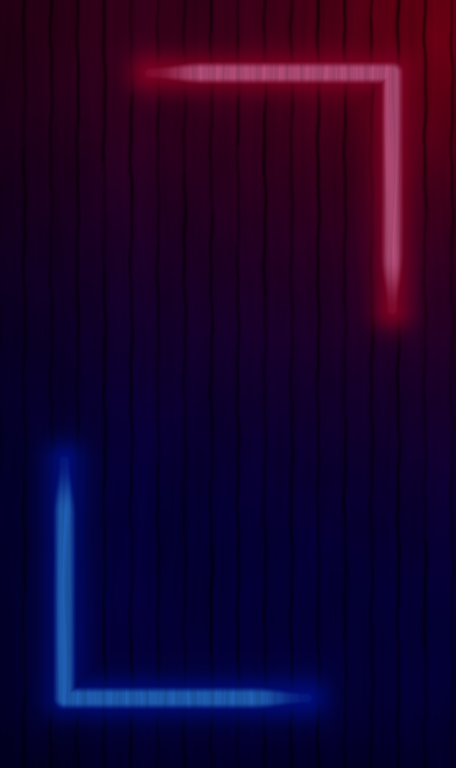
A WebGL 1 fragment shader for this background:

```glsl
precision highp float;
uniform vec2 u_resolution;

float hash(vec2 p) {
  return fract(sin(dot(p, vec2(12.99, 78.23))) * 4375.85);
}

// Distance to the nearest of scattered cell points
float cellular(vec2 p) {
  vec2 cell = floor(p);
  float nearest = 1.0;
  for (int j = -1; j <= 1; j++) {
    for (int i = -1; i <= 1; i++) {
      vec2 c = cell + vec2(float(i), float(j));
      vec2 seed = c + vec2(hash(c), hash(c + 31.7));
      nearest = min(nearest, length(seed - p));
    }
  }
  return nearest;
}

// Fine vertical wood fibres, about -1 to 1
float woodGrain(vec2 p) {
  float bend = 0.002 * sin(p.y * 23.0 + 4.0 * sin(p.x * 31.0));
  float sum = 0.0;
  float weight = 0.5;
  float freq = 310.0;
  for (int i = 0; i < 4; i++) {
    sum += weight * sin((p.x + bend) * freq + 2.0 * sin(p.y * 9.0 + float(i)));
    freq *= 1.73;
    weight *= 0.65;
  }
  return sum;
}

// Brightness of the boards, with dark uneven seams
float planks(vec2 p) {
  float wobble = 0.0009 * sin(p.y * 41.0) + 0.0006 * sin(p.y * 97.0 + p.x * 40.0);
  float board = (p.x + wobble + 0.003) / 0.0348;
  float seamId = floor(board + 0.5);
  float seamDist = abs(board - seamId);
  float strength = 0.3 + 0.3 * hash(vec2(seamId, floor(p.y * 7.0 + seamId * 0.37)));
  float seam = strength * exp(-seamDist * seamDist * 190.0);
  float tone = 0.94 + 0.1 * hash(vec2(floor(board), 5.0));
  float stains = 0.16 * (cellular(p * vec2(17.0, 9.0)) - 0.45);
  return (tone + stains + 0.05 * woodGrain(p)) * (1.0 - seam);
}

// Tube from corner to tip: x is the distance, y the taper near the tip
vec2 tube(vec2 p, vec2 corner, vec2 tip) {
  vec2 axis = tip - corner;
  float along = clamp(dot(p - corner, axis) / dot(axis, axis), 0.0, 1.0);
  float d = length(p - corner - axis * along);
  return vec2(d, smoothstep(0.0, 0.07, (1.0 - along) * length(axis)));
}

float coreLight(vec2 t) {
  float halfWidth = mix(0.006, 0.0115, t.y);
  return mix(0.15, 1.0, t.y) * (1.0 - smoothstep(halfWidth * 0.45, halfWidth * 1.4, t.x));
}

// Two tubes meeting at a corner, with halo, glow and bright core
vec3 neonCorner(vec3 col, vec2 p, vec2 corner, vec2 tipA, vec2 tipB, vec3 glow, vec3 core) {
  vec2 a = tube(p, corner, tipA);
  vec2 b = tube(p, corner, tipB);
  float d = min(a.x, b.x);
  float grain = woodGrain(p);
  col += glow * 0.09 * exp(-d / 0.055);
  col = mix(col, glow, 0.92 * exp(-d * d / 0.00075));
  float light = max(coreLight(a), coreLight(b));
  return mix(col, core * (1.0 + 0.1 * grain), light * 0.95);
}

void main() {
  // Canvas height is one unit, width is 0.594
  vec2 p = gl_FragCoord.xy / u_resolution * vec2(0.594, 1.0);

  // Blue to crimson wash
  float warmth = smoothstep(0.25, 0.98, p.y + 0.35 * (p.x - 0.3));
  vec3 col = mix(vec3(0.012, 0.0, 0.205), vec3(0.19, 0.0, 0.095), warmth);
  vec2 toCorner = p - vec2(0.61, 0.98);
  col += vec3(0.2, 0.0, -0.03) * exp(-dot(toCorner, toCorner) / 0.045);
  col *= 0.72 + 0.28 * smoothstep(-0.03, 0.2, p.x);
  col *= 0.75 + 0.25 * smoothstep(0.0, 0.1, p.y);
  col *= planks(p);

  // Neon brackets
  col = neonCorner(col, p, vec2(0.511, 0.905), vec2(0.195, 0.905), vec2(0.511, 0.597),
                   vec3(0.49, 0.0, 0.13), vec3(0.66, 0.29, 0.45));
  col = neonCorner(col, p, vec2(0.084, 0.091), vec2(0.084, 0.4), vec2(0.4, 0.091),
                   vec3(0.0, 0.05, 0.48), vec3(0.12, 0.36, 0.67));

  gl_FragColor = vec4(clamp(col, 0.0, 1.0), 1.0);
}
```
